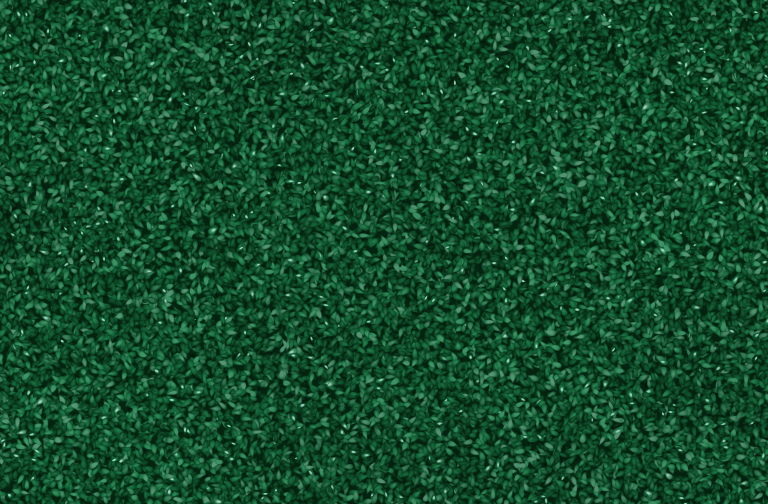
Give the GLSL for this texture, as a WebGL 2 fragment shader.

```glsl
#version 300 es
precision highp float;
precision highp int;
// Dense green pile of short, glossy fibre tufts over dark crevices.
// Stacked jittered grids scatter tapered blades, painted from deep to top;
// a green level per blade is turned into colour by a ramp, plus sheen and glints.

uniform vec2 u_resolution;
out vec4 fragColor;

// Lengths are fractions of the canvas height
const int   LAYERS       = 4;
const float CELL         = 0.0170;
const float HALF_LENGTH  = 0.0100;
const float HALF_WIDTH   = 0.0047;
const float EDGE_SOFT    = 0.0016;
const float CLUMP_SIZE   = 0.032;
const float PATCH_SIZE   = 0.28;

// Green levels
const float CREVICE      = 0.125;
const float DEEP_LEVEL   = 0.225;
const float TOP_LEVEL    = 0.370;
const float BLADE_SPREAD = 0.27;
const float RIM_SHADE    = 0.13;
const float TIP_LIGHT    = 0.055;
const float CLUMP_SPREAD = 0.09;
const float PATCH_SPREAD = 0.035;

const float GLINT_SHARE  = 0.045;
const vec3  GLINT_COLOR  = vec3(0.56, 0.80, 0.70);
const vec3  SHEEN_COLOR  = vec3(0.085, 0.015, 0.055);

// Integer hash: three values in 0..1
vec3 hash3(ivec3 key) {
    uvec3 v = uvec3(key) * 1664525u + 1013904223u;
    v.x += v.y * v.z; v.y += v.z * v.x; v.z += v.x * v.y;
    v ^= v >> 16u;
    v.x += v.y * v.z; v.y += v.z * v.x; v.z += v.x * v.y;
    return vec3(v >> 8u) / 16777216.0;
}

float valueNoise(vec2 p, int seed) {
    ivec2 i = ivec2(floor(p));
    vec2 f = fract(p);
    f = f * f * (3.0 - 2.0 * f);
    float a = hash3(ivec3(i, seed)).x;
    float b = hash3(ivec3(i + ivec2(1, 0), seed)).x;
    float c = hash3(ivec3(i + ivec2(0, 1), seed)).x;
    float d = hash3(ivec3(i + ivec2(1, 1), seed)).x;
    return mix(mix(a, b, f.x), mix(c, d, f.x), f.y);
}

mat2 rotation(float angle) {
    float c = cos(angle), s = sin(angle);
    return mat2(c, s, -s, c);
}

// Green level to pile colour
vec3 pileColor(float g) {
    vec3 c = mix(vec3(0.01, 0.08, 0.04), vec3(0.02, 0.16, 0.07), smoothstep(0.06, 0.16, g));
    c = mix(c, vec3(0.04, 0.24, 0.12), clamp((g - 0.16) / 0.08, 0.0, 1.0));
    c = mix(c, vec3(0.06, 0.32, 0.18), clamp((g - 0.24) / 0.08, 0.0, 1.0));
    c = mix(c, vec3(0.09, 0.42, 0.24), clamp((g - 0.32) / 0.10, 0.0, 1.0));
    return mix(c, vec3(0.24, 0.56, 0.39), clamp((g - 0.42) / 0.14, 0.0, 1.0));
}

// Paints one grid of blades over the colour below
vec3 paintLayer(vec3 color, vec2 p, int layer, float soft) {
    float height = float(layer) / float(LAYERS - 1);
    vec2 q = rotation(0.35 * float(layer) - 0.5) * p / CELL + 7.3 * float(layer);
    ivec2 home = ivec2(floor(q));

    for (int y = 1; y >= -1; y--)
    for (int x = -1; x <= 1; x++) {
        ivec2 cell = home + ivec2(x, y);
        vec3 place = hash3(ivec3(cell, layer));
        vec3 look = hash3(ivec3(cell, layer + 31));
        vec3 kind = hash3(ivec3(cell, layer + 67));

        // Tapered ellipse in blade space
        vec2 d = rotation(6.2832 * place.z) * (q - vec2(cell) - place.xy) * CELL;
        float len = HALF_LENGTH * mix(0.70, 1.05, look.x);
        float along = d.x / len;
        float wid = HALF_WIDTH * mix(0.75, 1.2, look.y) * (1.0 - 0.35 * clamp(along, -1.0, 1.0));
        float r = length(vec2(along, d.y / wid));
        float cover = 1.0 - smoothstep(-soft, soft, (r - 1.0) * wid);
        if (cover <= 0.0) continue;

        // Light on the blade, shared by its clump
        vec2 root = (vec2(cell) + place.xy) * CELL;
        float clump = valueNoise(root / CLUMP_SIZE, layer + 101) - 0.5;
        cover *= step(0.07, clump + 0.5 + 0.25 * kind.z);
        float g = mix(DEEP_LEVEL, TOP_LEVEL, height);
        g += BLADE_SPREAD * (look.z * look.z - 0.33) + CLUMP_SPREAD * clump;
        g += RIM_SHADE * (0.5 - min(r * r, 1.2)) + TIP_LIGHT * along;

        vec3 blade = pileColor(g);
        float sheen = smoothstep(0.50, 0.75, kind.x) * smoothstep(0.30, 0.42, g);
        blade += SHEEN_COLOR * sheen;
        float spot = length(vec2((along - 0.2) / 0.50, d.y / (0.55 * wid)));
        float glint = step(kind.y, GLINT_SHARE * height) * (1.0 - smoothstep(0.4, 1.3, spot));
        color = mix(color, mix(blade, GLINT_COLOR, glint), cover);
    }
    return color;
}

void main() {
    vec2 p = gl_FragCoord.xy / u_resolution.y;
    float soft = max(EDGE_SOFT, 0.6 / u_resolution.y);

    vec3 color = pileColor(CREVICE);
    for (int layer = 0; layer < LAYERS; layer++) color = paintLayer(color, p, layer, soft);

    // Faint broad unevenness of the pile
    float uneven = valueNoise(p / PATCH_SIZE, 211) - 0.5;
    color *= 1.0 + PATCH_SPREAD * 3.0 * uneven;
    fragColor = vec4(clamp(color, 0.0, 1.0), 1.0);
}
```
